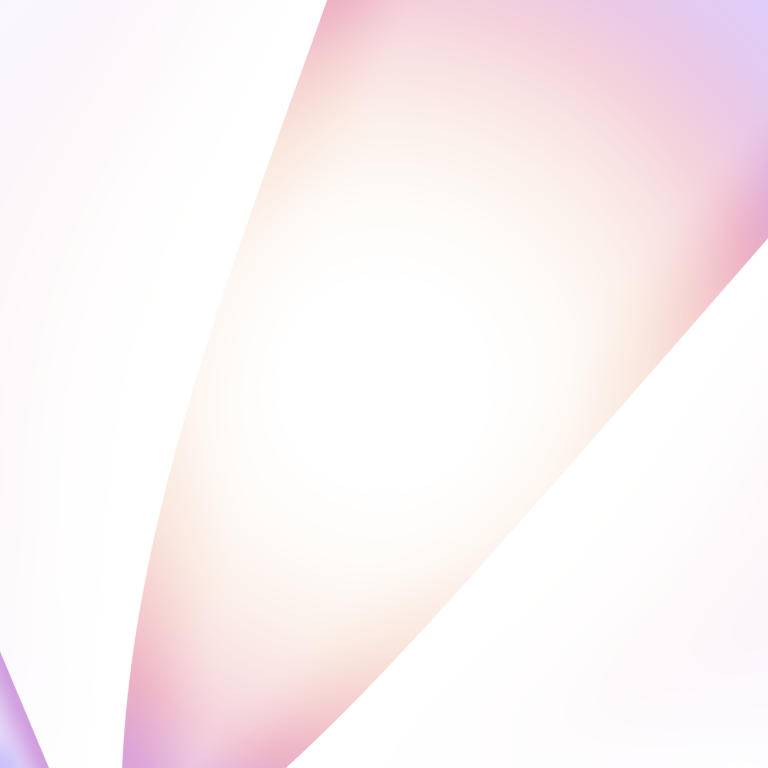
Give the GLSL for this background, as a WebGL 2 fragment shader.

```glsl
#version 300 es
precision highp float;
// A pale diagonal petal, bounded by two curves, on a near-white ground.
// One radial ramp (white, peach, rose, lilac) tints everything: strong along
// the petal rims, softer inside, barely there outside. A lilac wedge sits low left.

uniform vec2 u_resolution;
out vec4 outColor;

const vec2 GLOW_CENTER = vec2(0.5);
const vec3 WHITE = vec3(1.0);
const float INNER_FADE = 0.40;     // how far the petal interior pales
const float RIM_WIDTH = 0.12;
const float GROUND_TINT = 0.10;    // strength of the ramp outside the petal
const float GROUND_FADE = 0.30;

const vec2 WEDGE_SIZE = vec2(0.0638, 0.152);
const float WEDGE_RIM = 0.042;
const vec3 WEDGE_EDGE = vec3(0.82, 0.62, 0.87);
const vec3 WEDGE_CORE = vec3(0.89, 0.83, 0.97);
const vec3 WEDGE_CORNER = vec3(0.80, 0.76, 0.98);

const int STOPS = 7;
const float STOP_RADIUS[STOPS] = float[](0.13, 0.24, 0.34, 0.42, 0.50, 0.585, 0.72);
const vec3 STOP_COLOR[STOPS] = vec3[](
    WHITE,
    vec3(0.995, 0.970, 0.950),
    vec3(0.980, 0.905, 0.865),
    vec3(0.960, 0.815, 0.815),
    vec3(0.930, 0.700, 0.770),
    vec3(0.860, 0.640, 0.845),
    vec3(0.770, 0.680, 0.985));

// Radial colour ramp, blended from stop to stop
vec3 glowRamp(float radius) {
    vec3 color = STOP_COLOR[0];
    for (int i = 1; i < STOPS; i++) {
        float t = clamp((radius - STOP_RADIUS[i - 1]) / (STOP_RADIUS[i] - STOP_RADIUS[i - 1]), 0.0, 1.0);
        color = mix(color, STOP_COLOR[i], t);
    }
    return color;
}

// Approximate signed distances to the petal rims, positive inside
float leftRim(vec2 p) {
    float edge = 0.159 + p.y * (0.044 + p.y * (0.357 - 0.134 * p.y));
    return (p.x - edge) * 0.95;
}

float rightRim(vec2 p) {
    float edge = 0.372 + 0.87 * p.y + 0.028 * (1.0 - exp(-p.y / 0.12));
    return (edge - p.x) * 0.74;
}

// Signed distance to the slanted side of the corner wedge, positive inside
float wedgeSide(vec2 p) {
    vec2 normal = normalize(WEDGE_SIZE.yx);
    return dot(vec2(WEDGE_SIZE.x, 0.0) - p, normal);
}

float cover(float dist, float pixel) {
    return smoothstep(-0.75 * pixel, 0.75 * pixel, dist);
}

void main() {
    vec2 p = gl_FragCoord.xy / u_resolution;
    float pixel = 1.0 / min(u_resolution.x, u_resolution.y);
    vec3 ramp = glowRamp(distance(p, GLOW_CENTER));

    float left = leftRim(p);
    float right = rightRim(p);
    float petal = min(left, right);
    float wedge = wedgeSide(p);

    // Ground: faint tint growing away from the petal, fading low on the right
    float tint = GROUND_TINT * smoothstep(0.0, GROUND_FADE, -petal);
    tint *= mix(1.0, smoothstep(-0.1, 0.2, p.y), step(0.0, left));
    vec3 color = mix(WHITE, ramp, tint);

    // Petal: full ramp at the rims, paler within
    float pale = INNER_FADE * smoothstep(0.0, RIM_WIDTH, petal);
    color = mix(color, mix(ramp, WHITE, pale), cover(petal, pixel));

    // Corner wedge
    vec3 wedgeColor = mix(WEDGE_EDGE, WEDGE_CORE, smoothstep(0.0, WEDGE_RIM, wedge));
    wedgeColor = mix(WEDGE_CORNER, wedgeColor, smoothstep(0.0, 0.05, length(p)));
    color = mix(color, wedgeColor, cover(wedge, pixel));

    outColor = vec4(color, 1.0);
}
```
